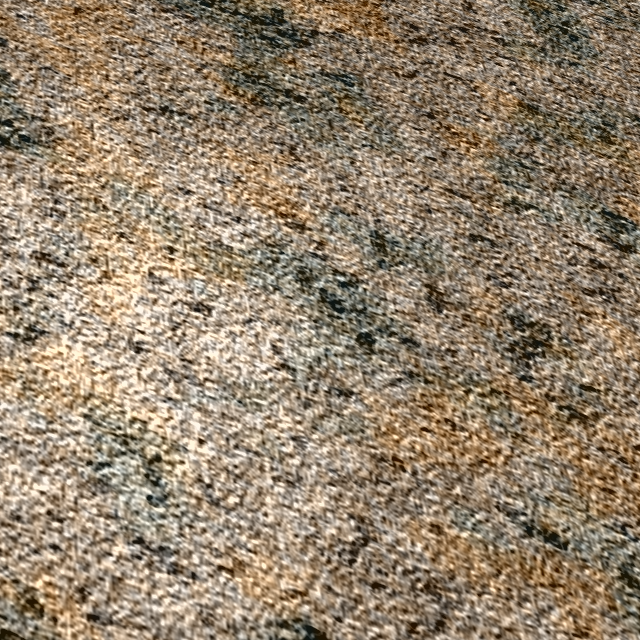
This texture is drawn by a WebGL 1 fragment shader. Its source:

```glsl
precision highp float;
// Weathered, pitted granite ground receding in perspective, with a pool of light on the left.
uniform vec2 u_resolution;

float hash(vec2 p) {
  vec3 q = fract(p.xyx * vec3(0.1031, 0.1030, 0.0973));
  q += dot(q, q.yzx + 33.33);
  return fract((q.x + q.y) * q.z);
}

float noise(vec2 p) {
  vec2 cell = floor(p), f = fract(p);
  f = f * f * (3.0 - 2.0 * f);
  return mix(mix(hash(cell), hash(cell + vec2(1.0, 0.0)), f.x),
             mix(hash(cell + vec2(0.0, 1.0)), hash(cell + 1.0), f.x), f.y);
}

float fbm(vec2 p) {
  float sum = 0.0, weight = 0.533;
  for (int i = 0; i < 4; i++) {
    sum += weight * noise(p);
    p = mat2(0.96, 0.28, -0.28, 0.96) * p * 2.03 + 17.3;
    weight *= 0.5;
  }
  return sum;
}

// Tilted ground plane: grains shrink and flatten toward the upper right.
vec2 groundPlane(vec2 p) {
  vec2 q = vec2(dot(p, vec2(0.95, -0.31)), dot(p, vec2(0.31, 0.95)));
  float depth = 1.0 / (1.0 - 0.36 * q.y);
  return vec2(q.x + 1.0, 3.1) * depth;
}

// x: grain height, y: pit depth
vec2 surface(vec2 g, float wear) {
  float grain = 0.6 * noise(g * 95.0) + 0.4 * noise(g * 178.0 + 7.0);
  float pit = smoothstep(0.61, 0.78, fbm(g * vec2(20.0, 31.0)) + 0.07 * wear);
  return vec2(grain, pit);
}

void main() {
  vec2 p = gl_FragCoord.xy / u_resolution;
  vec2 g = groundPlane(p);

  // Broad stains
  vec2 warp = 0.12 * vec2(noise(g * 6.0), noise(g * 6.0 + 40.0));
  float wear = smoothstep(0.47, 0.68, fbm((g + warp) * vec2(4.5, 6.0) + 3.0));
  float ochre = smoothstep(0.54, 0.70, fbm((g - warp) * vec2(5.0, 7.0) + 61.0));
  float mottle = fbm(g * 13.0 + 90.0) - 0.5;

  // Relief lit from the upper left
  vec2 here = surface(g, wear);
  vec2 toLight = surface(g + vec2(-0.0035, 0.0055), wear);
  float slope = here.x - toLight.x - 0.3 * (here.y - toLight.y);
  float detail = 0.55 * (here.x - 0.5) + 0.5 * slope;

  // Pool of light, dimmer far edge
  vec2 fromGlow = (p - vec2(0.2, 0.45)) / vec2(0.3, 0.4);
  float light = 0.505 + 0.22 * exp(-dot(fromGlow, fromGlow))
              - 0.06 * smoothstep(0.6, 1.0, p.y);

  float tone = light + detail * (0.5 + light) + 0.3 * mottle
             - 0.10 * wear - 0.27 * here.y;
  tone = clamp(tone, 0.07, 0.97);

  // Warm stone, rusty ochre and cool slate
  float warmth = 1.0 + 0.8 * ochre - 0.45 * wear - 0.3 * here.y
               + 1.0 * (noise(g * 55.0 + 20.0) - 0.5);
  vec3 color = vec3(tone) + warmth * vec3(0.068, 0.0, -0.076);
  color += 0.012 * wear * vec3(-1.0, 1.0, -0.5);
  gl_FragColor = vec4(clamp(color, 0.0, 1.0), 1.0);
}
```
